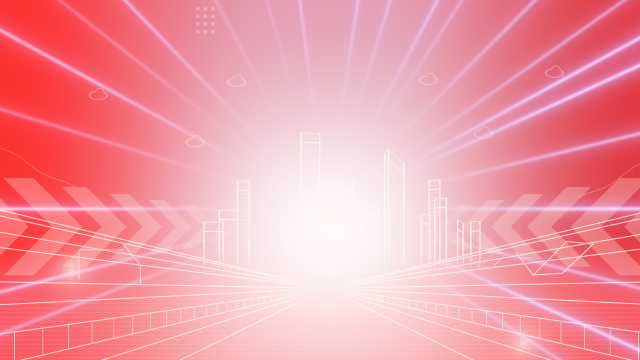
Reproduce this background procedurally as a Shadertoy shader.

```glsl
// Red and pink light burst over a wireframe skyline, chevrons and converging road lines.

const vec2 FOCUS = vec2(0.907, 0.42);      // source of the beams
const vec2 VANISH = vec2(0.907, 0.199);    // vanishing point of the road

// Beams: angle in degrees, strength
const vec2 BEAMS[23] = vec2[23](
    vec2(0, .95), vec2(13.5, .65), vec2(24.6, .95), vec2(28.6, .9), vec2(35, .5), vec2(45, .5),
    vec2(57, .4), vec2(62, .65), vec2(73, .55), vec2(81.4, .7), vec2(97.3, .75), vec2(106, .3),
    vec2(118, .35), vec2(134, .65), vec2(142, .3), vec2(151.3, .75), vec2(163, .4), vec2(180, .95),
    vec2(194.3, .75), vec2(201, .5), vec2(-14.2, .6), vec2(-24.3, .9), vec2(-33, .5));

// Towers: left, right, height at left, height at right
const vec4 TOWERS[12] = vec4[12](
    vec4(.836, .888, .632, .630), vec4(.891, .979, .5, .5), vec4(.660, .692, .497, .5),
    vec4(.609, .660, .417, .417), vec4(.567, .620, .384, .384), vec4(1.069, 1.079, .574, .586),
    vec4(1.079, 1.122, .586, .546), vec4(1.192, 1.222, .5, .502), vec4(1.208, 1.24, .45, .45),
    vec4(1.17, 1.194, .405, .405), vec4(1.271, 1.287, .39, .38), vec4(1.308, 1.333, .385, .385));

const float ROAD_SLOPES[10] = float[10](.24, .222, .172, .125, .02, -.05, -.14, -.235, -.32, -.49);

const vec2 CLOUDS[6] = vec2[6](vec2(.273, .735), vec2(.657, .772), vec2(.542, .604),
    vec2(1.19, .777), vec2(1.54, .797), vec2(1.343, .628));

float stroke(float d, float halfWidth) {
    return clamp((halfWidth - abs(d)) * iResolution.y + .5, 0., 1.);
}

float fill(float d) { return clamp(.5 - d * iResolution.y, 0., 1.); }

float segment(vec2 p, vec2 a, vec2 b) {
    vec2 e = b - a, q = p - a;
    return stroke(length(q - e * clamp(dot(q, e) / dot(e, e), 0., 1.)), .0013);
}

float tower(vec2 p, vec4 t) {
    float along = (p.x - t.x) / (t.y - t.x);
    float roof = mix(t.z, t.w, clamp(along, 0., 1.));
    float inside = fill(max(max(t.x - p.x, p.x - t.y), p.y - roof));
    float walls = max(stroke(p.x - t.x, .0018), stroke(p.x - t.y, .0018)) * fill(p.y - roof);
    float top = max(stroke(p.y - roof, .0018), stroke(p.y - roof + .027, .0014)) * inside;
    float floors = stroke((fract((roof - p.y) / .0105) - .5) * .0105, .0008) * inside;
    floors *= .45 * step(.49, t.z) * smoothstep(.28, .42, p.y);
    return max(max(walls, top), floors) * smoothstep(.235, .31, p.y);
}

float cloud(vec2 q) {
    float d = min(length(q * vec2(.5, 1.)) - .012, length(q - vec2(.004, .008)) - .012);
    return stroke(d, .001);
}

// Arrows shrinking by a constant ratio toward the centre
float chevrons(vec2 p) {
    vec2 q = abs(p - vec2(VANISH.x, .37));
    float lead = q.x - q.y;
    float phase = log(max(lead, .01) / .676) / log(1.22);
    float tip = .676 * pow(1.22, floor(phase));
    float f = fract(phase);
    float edge = .005 / max(lead, .05) / log(1.22);
    float bar = smoothstep(0., edge, f) * (1. - smoothstep(.62 - edge, .62, f));
    return bar * fill(q.y - .2 * tip) * step(.2, lead) * smoothstep(.15, .5, q.x);
}

float road(vec2 p) {
    vec2 q = p - VANISH;
    float s = abs(q.x), lines = 0.;
    for (int i = 0; i < 10; i++) {
        float k = ROAD_SLOPES[i];
        lines = max(lines, stroke((q.y - k * s) / sqrt(1. + k * k), .0014));
    }
    // Fence posts at perspective spacing
    float post = (fract(log(max(s, .01)) / log(1.1)) - .5) * s * .095;
    lines = max(lines, stroke(post, .0011) * fill(q.y + .14 * s) * fill(-.235 * s - q.y) * .8);
    return lines * smoothstep(0., .12, s);
}

void mainImage(out vec4 fragColor, in vec2 fragCoord) {
    vec2 p = fragCoord / iResolution.y;
    p.x *= 1.7778 * iResolution.y / iResolution.x;
    vec2 q = p - FOCUS;

    // Red sides, mauve sky, pink floor
    float ground = 1. - smoothstep(.12, .38, p.y);
    vec3 haze = mix(vec3(.88, .59, .67), vec3(.97, .61, .62), ground);
    vec3 red = mix(vec3(.99, .19, .19), vec3(.88, .21, .24), smoothstep(.7, 1.6, p.x) * (1. - ground));
    red = mix(red, vec3(.96, .42, .45), ground * .65);
    vec3 color = mix(haze, red, smoothstep(.15, .88, abs(q.x)));

    // Radiating beams
    for (int i = 0; i < 23; i++) {
        float angle = radians(BEAMS[i].x);
        vec2 dir = vec2(cos(angle), sin(angle));
        float along = dot(q, dir);
        float side = abs(q.x * dir.y - q.y * dir.x);
        float power = BEAMS[i].y * smoothstep(.15, .8, along);
        vec3 tint = mix(vec3(.98, .5, .72), vec3(.86, .66, .98), smoothstep(-.5, .4, dir.x));
        color = mix(color, tint, .75 * power * exp(-side / (.006 + .018 * max(along, 0.))));
        color = mix(color, vec3(.98, .87, 1.), .8 * power * exp(-pow(side / .0055, 2.)));
    }

    // Central bloom and two floor flares
    vec2 bloom = (p - vec2(.914, .36)) * vec2(.95, 1.);
    color = mix(color, vec3(1., .98, .985), exp(-6. * dot(bloom, bloom)));
    float flare = exp(-length(p - vec2(.2, .25)) / .04) + exp(-length(p - vec2(1.454, .046)) / .03);
    color = mix(color, vec3(1., .93, .9), min(.8 * flare, 1.));

    // Chevrons and floor scanlines
    color = mix(color, vec3(1., .9, .88), .3 * chevrons(p));
    float scan = stroke((fract(p.y / .0125) - .5) * .0125, .0008) * fill(p.y - .18);
    float lines = max(road(p) * .8, scan * .15);

    // Skyline with a gabled hall in front
    for (int i = 0; i < 12; i++) lines = max(lines, tower(p, TOWERS[i]) * .9);
    for (int i = 0; i < 2; i++) {
        float inset = .014 * float(i);
        lines = max(lines, tower(p, vec4(.9 + inset, .958, .419 - inset, .447 - inset)));
        lines = max(lines, tower(p, vec4(.958, 1.051 - inset, .447 - inset, .424 - inset)));
    }

    // Roadside frames and distant ridges
    vec2 truss[6] = vec2[6](vec2(1.433, .299), vec2(1.481, .236), vec2(1.562, .241),
        vec2(1.648, .322), vec2(1.574, .329), vec2(1.481, .236));
    for (int i = 0; i < 5; i++) {
        lines = max(lines, segment(p, truss[i], truss[i + 1]) * .8);
        lines = max(lines, segment((p - vec2(1.31, .248)) / .45, truss[i] - truss[0] + vec2(0., .08),
            truss[i + 1] - truss[0] + vec2(0., .08)) * .6);
    }
    lines = max(lines, segment(p, vec2(.22, .306), vec2(.22, .225)) * .7);
    lines = max(lines, segment(p, vec2(.22, .306), vec2(.34, .306)) * .7);
    lines = max(lines, segment(p, vec2(.34, .325), vec2(.39, .264)) * .7);
    lines = max(lines, segment(p, vec2(.39, .264), vec2(.39, .213)) * .7);
    float ridge = .475 + .55 * max(abs(q.x) - .7, 0.) + .006 * sin(p.x * 40.) - .03 * step(0., q.x);
    lines = max(lines, stroke(p.y - ridge, .001) * step(.7, abs(q.x)) * .35);

    // Clouds and a small dot grid
    for (int i = 0; i < 6; i++) lines = max(lines, cloud(p - CLOUDS[i]) * .4);
    vec2 g = (p - vec2(.539, .902)) / .021;
    float dots = fill((length(fract(g) - .5) - .25) * .021);
    lines = max(lines, dots * .3 * step(0., min(g.x, g.y)) * step(g.x, 3.) * step(g.y, 4.));

    fragColor = vec4(mix(color, vec3(1., .97, .96), lines), 1.);
}
```
